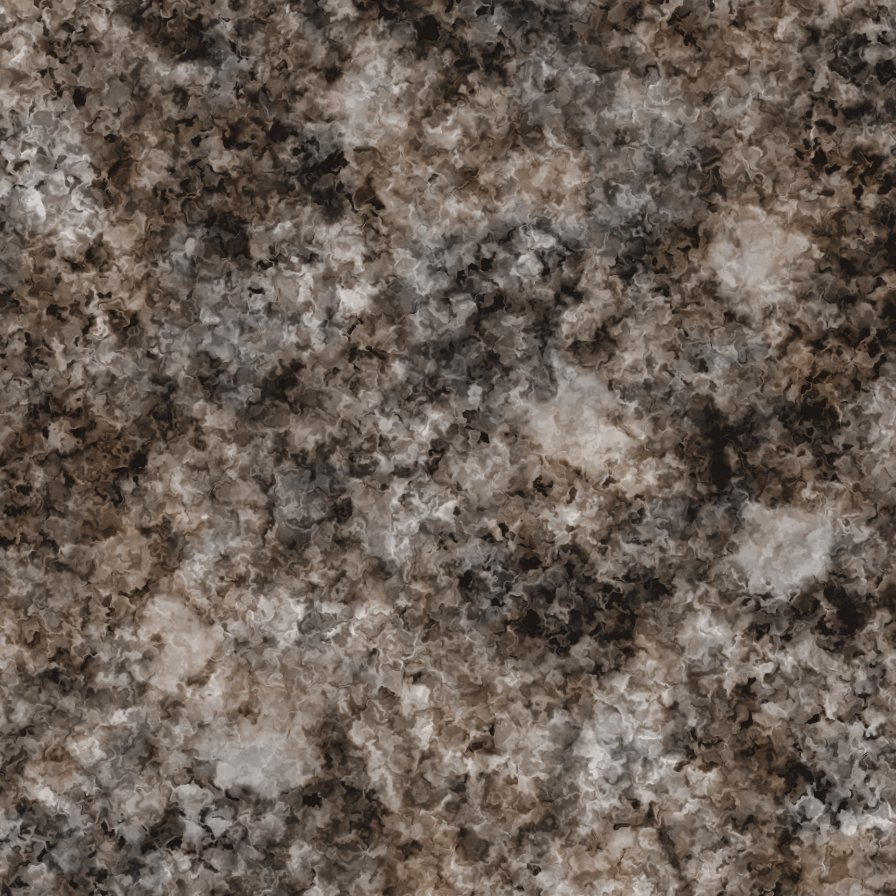
Write a Shadertoy shader that draws this texture.

```glsl
// Weathered granite: mottled brown-grey grains, dark specks and pale mineral patches.

const mat2 TURN = mat2(0.8, 0.6, -0.6, 0.8);
const vec3 WARM_SHIFT = vec3(0.046, 0.0, -0.040);
const vec3 COOL_SHIFT = vec3(0.012, 0.0, -0.006);

// Integer hash of a lattice cell, giving two values from 0 to 1
vec2 hash2(vec2 cell, float seed) {
    uvec3 v = uvec3(ivec3(cell, seed)) * 1664525u + 1013904223u;
    v.x += v.y * v.z;
    v.y += v.z * v.x;
    v.z += v.x * v.y;
    v ^= v >> 16u;
    v.x += v.y * v.z;
    v.y += v.z * v.x;
    return vec2(v.xy >> 8u) / 16777216.0;
}

// Smooth value noise centred on zero
float noise(vec2 p, float seed) {
    vec2 cell = floor(p), f = fract(p);
    f = f * f * f * (f * (f * 6.0 - 15.0) + 10.0);
    float low = mix(hash2(cell, seed).x, hash2(cell + vec2(1, 0), seed).x, f.x);
    float high = mix(hash2(cell + vec2(0, 1), seed).x, hash2(cell + vec2(1, 1), seed).x, f.x);
    return mix(low, high, f.y) - 0.5;
}

// Turned octaves, each with its own weight relative to the last
float fractalNoise(vec2 p, int octaves, float gain, float seed) {
    float sum = 0.0, weight = 1.0;
    for (int i = 0; i < octaves; i++) {
        sum += weight * noise(p, seed + float(i));
        p = TURN * p * 2.03 + 7.3;
        weight *= gain;
    }
    return sum;
}

vec2 warp(vec2 p, float scale, float amount, float seed) {
    return p + amount * vec2(fractalNoise(p * scale, 3, 0.6, seed),
                             fractalNoise(p * scale, 3, 0.6, seed + 10.0));
}

// Scattered soft blobs; returns the strongest coverage nearby
float blobs(vec2 p, float density, vec2 radii, float softness, float seed) {
    float cover = 0.0;
    vec2 home = floor(p);
    for (int y = -1; y <= 1; y++)
    for (int x = -1; x <= 1; x++) {
        vec2 cell = home + vec2(x, y);
        vec2 centre = cell + hash2(cell, seed);
        vec2 pick = hash2(cell, seed + 1.0);
        float radius = mix(radii.x, radii.y, pick.y);
        float edge = 1.0 - smoothstep(radius - softness, radius + softness, length(p - centre));
        cover = max(cover, edge * step(pick.x, density));
    }
    return cover;
}

// Rounded grains: x is a random tone, y the distance to the seam
vec2 grains(vec2 p, float seed) {
    float nearest = 9.0, second = 9.0, tone = 0.0;
    vec2 home = floor(p);
    for (int y = -1; y <= 1; y++)
    for (int x = -1; x <= 1; x++) {
        vec2 cell = home + vec2(x, y);
        float d = length(p - cell - hash2(cell, seed));
        second = min(second, max(d, nearest));
        if (d < nearest) {
            nearest = d;
            tone = hash2(cell, seed + 1.0).x;
        }
    }
    return vec2(tone, second - nearest);
}

void mainImage(out vec4 fragColor, in vec2 fragCoord) {
    vec2 uv = fragCoord / iResolution.y;
    vec2 rough = warp(uv, 22.0, 0.035, 20.0);
    vec2 ragged = warp(uv, 70.0, 0.014, 40.0);

    // Broad mottling, grains and fine crystals
    float broad = fractalNoise(rough * 6.0, 3, 0.85, 60.0);
    float fine = fractalNoise(TURN * ragged * 42.0, 3, 0.95, 70.0);
    vec2 grain = grains(rough * 11.0, 80.0);
    float body = smoothstep(0.0, 0.22, grain.y);
    float tone = 0.405 + 0.25 * broad + 0.30 * fine;
    tone += 0.10 * (grain.x - 0.5) * body - 0.06 * (1.0 - body);

    // Pale patches with crumbling edges
    vec2 crumbled = warp(rough, 30.0, 0.03, 90.0);
    float pale = blobs(crumbled * 5.0, 0.20, vec2(0.16, 0.34), 0.09, 110.0);
    tone = mix(tone, 0.64 + 0.12 * fine, 0.85 * pale);

    // Dark specks, gathered into clusters
    float cluster = smoothstep(-0.25, 0.25, fractalNoise(uv * 13.0, 2, 0.7, 120.0));
    float specks = blobs(ragged * 68.0, 0.42, vec2(0.16, 0.46), 0.16, 130.0);
    tone -= 0.27 * specks * cluster * (1.0 - 0.8 * pale);

    // Soft limits keep the shadows and highlights muted
    tone = clamp(tone, 0.0, 0.8);
    tone = max(tone, 0.0) + 0.09 * exp(-tone * 9.0);

    // Rusty brown in the midtones, neutral elsewhere
    float rust = 0.5 + 0.9 * fractalNoise(rough * 9.0 + 3.7, 3, 0.8, 150.0);
    float warmth = clamp(rust + 0.35, 0.0, 1.6) * smoothstep(0.03, 0.28, tone);
    warmth *= 1.0 - 0.6 * smoothstep(0.45, 0.70, tone);
    vec3 color = vec3(tone) + COOL_SHIFT + WARM_SHIFT * warmth;
    fragColor = vec4(clamp(color, 0.0, 1.0), 1.0);
}
```
